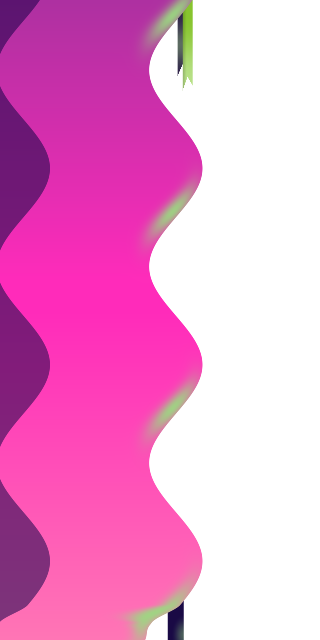
A Shadertoy shader for this background:

```glsl
// Two wavy curtains, violet over pink, hang along the left of a white page.
// Each edge is a cosine of height; soft green glows sit inside the pink edge,
// and small notched ribbons hang behind it. Units: width 1, height 2, y down.

const float PERIOD = 0.6138;

// Sideways offset of a curtain edge, pulled inward near the foot
float wave(float y) {
    float foot = 0.043 * smoothstep(1.89, 1.945, y) - 0.015 * smoothstep(1.955, 2.0, y);
    return 0.0833 * cos(6.28318 * (y - 0.526) / PERIOD) - foot;
}

// Coverage of a signed distance, positive inside
float cover(float d, float px) {
    return smoothstep(-0.5 * px, 0.5 * px, d);
}

// Vertical strip from x = a to b, ending at height 'bottom'
float strip(vec2 p, float a, float b, float bottom, float px) {
    return cover(p.x - a, px) * cover(b - p.x, px) * cover(bottom - p.y, px);
}

void mainImage(out vec4 fragColor, in vec2 fragCoord) {
    vec2 p = fragCoord / iResolution.xy * vec2(1.0, 2.0);
    p.y = 2.0 - p.y;
    float px = 1.0 / iResolution.x;
    vec3 color = vec3(1.0);

    // Upper ribbon: dark fold, then green fold with a notched tail
    float foldEnd = 0.237 - 2.3 * (p.x - 0.555);
    vec3 foldColor = mix(vec3(0.17, 0.11, 0.28), vec3(0.36, 0.42, 0.38),
                         exp(-pow((p.y - 0.14) / 0.06, 2.0)));
    color = mix(color, foldColor, strip(p, 0.555, 0.572, foldEnd, px));
    float tailEnd = 0.24 + 2.8 * max(0.586 - p.x, 0.0) + 1.7 * max(p.x - 0.586, 0.0);
    vec3 tailColor = mix(vec3(0.53, 0.77, 0.18), vec3(0.72, 0.88, 0.53),
                         smoothstep(0.05, 0.26, p.y));
    tailColor *= mix(0.82, 1.0, smoothstep(0.57, 0.585, p.x));
    color = mix(color, tailColor, strip(p, 0.571, 0.602, tailEnd, px));

    // Lower ribbon: navy with a grey-green sheen in its corner
    vec3 navy = mix(vec3(0.10, 0.04, 0.27), vec3(0.30, 0.38, 0.36),
                    smoothstep(0.04, 0.0, length((p - vec2(0.575, 1.985)) * vec2(1.0, 0.6))));
    color = mix(color, navy, strip(p, 0.524, 0.574, 2.1, px) * step(1.7, p.y));

    // Pink curtain, with distance to its edge corrected for slope
    float slope = (wave(p.y + 0.002) - wave(p.y - 0.002)) / 0.004;
    float steep = inversesqrt(1.0 + slope * slope);
    float inside = (0.5495 + wave(p.y) - p.x) * steep;
    vec3 pink = mix(vec3(0.68, 0.19, 0.63), vec3(1.0, 0.17, 0.73), smoothstep(-0.25, 0.98, p.y) * 1.05 - 0.05);
    pink = mix(vec3(0.68, 0.19, 0.63), vec3(1.0, 0.17, 0.73), clamp(p.y / 0.88, 0.0, 1.0));
    pink = mix(pink, vec3(1.0, 0.46, 0.71), clamp((p.y - 0.98) / 1.02, 0.0, 1.0));

    // Green glow repeated on every inward-running stretch of the edge
    float along = p.y - 0.661 - 0.03 * smoothstep(1.7, 1.9, p.y);
    along -= PERIOD * round(along / PERIOD);
    float glow = exp(-pow(along / 0.085, 2.0) - pow((inside - 0.019) / 0.029, 2.0));
    pink = mix(pink, vec3(0.60, 0.86, 0.50), 0.92 * glow);
    color = mix(color, pink, cover(inside, px));

    // Violet curtain in front
    vec3 violet = mix(vec3(0.36, 0.08, 0.44), vec3(0.51, 0.11, 0.48), clamp(p.y / 1.15, 0.0, 1.0));
    violet = mix(violet, vec3(0.49, 0.20, 0.48), clamp((p.y - 1.15) / 0.75, 0.0, 1.0));
    color = mix(color, violet, cover((0.073 + wave(p.y) - p.x) * steep, px));

    fragColor = vec4(color, 1.0);
}
```
